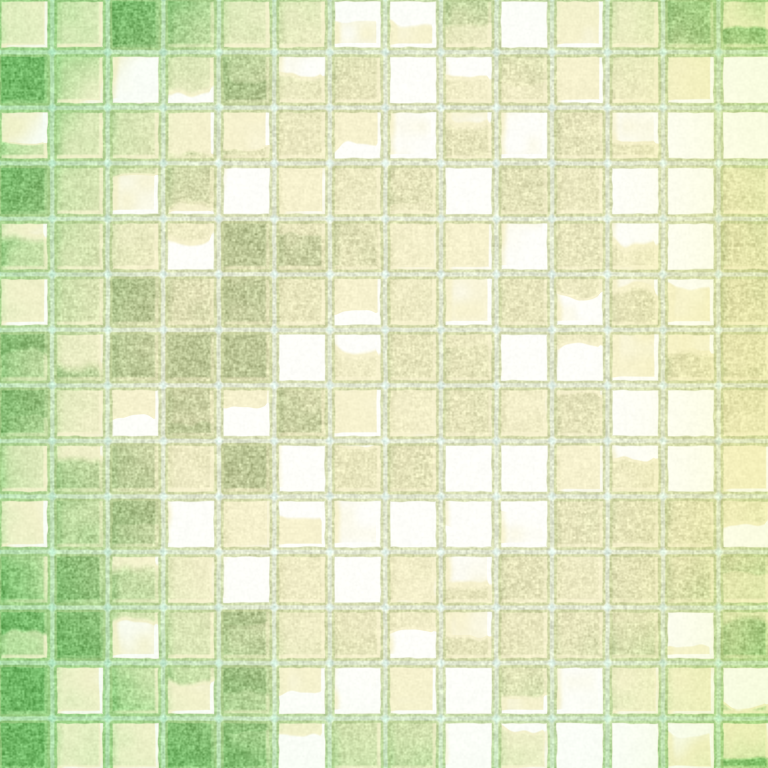
Give the GLSL for this texture, as a WebGL 2 fragment shader.

```glsl
#version 300 es
precision highp float;

uniform vec2 u_resolution;
out vec4 fragColor;

const float TILES = 13.83;
const vec2 GRID_SHIFT = vec2(0.06);
const float TILE_HALF = 0.462;
const float RIM_WIDTH = 0.05;

const vec3 GROUT = vec3(0.89, 0.91, 0.82);
const vec3 JOINT = vec3(0.89, 0.95, 0.91);
const vec3 RIM = vec3(0.80, 0.83, 0.63);
const vec3 SAGE = vec3(0.73, 0.77, 0.58);
const vec3 BEIGE = vec3(0.91, 0.90, 0.74);
const vec3 CREAM = vec3(0.97, 0.95, 0.81);
const vec3 WHITE = vec3(1.0, 1.0, 0.98);
const vec3 GREEN_TINT = vec3(0.60, 0.93, 0.68);
const vec3 YELLOW_TINT = vec3(0.99, 0.99, 0.88);

float hash(vec2 p, float seed) {
  vec3 h = fract(vec3(p.xyx + seed * 7.31) * 0.1031);
  h += dot(h, h.yzx + 33.33);
  return fract((h.x + h.y) * h.z);
}

float noise(vec2 p, float seed) {
  vec2 i = floor(p), f = fract(p);
  f = f * f * (3.0 - 2.0 * f);
  float low = mix(hash(i, seed), hash(i + vec2(1, 0), seed), f.x);
  float high = mix(hash(i + vec2(0, 1), seed), hash(i + vec2(1, 1), seed), f.x);
  return mix(low, high, f.y);
}

float roundedBox(vec2 p, float halfSize, float radius) {
  vec2 d = abs(p) - halfSize + radius;
  return length(max(d, 0.0)) + min(max(d.x, d.y), 0.0) - radius;
}

// Crossed threads, centred on zero
float weave(vec2 p) {
  return noise(p * vec2(210.0, 390.0), 1.0) + noise(p * vec2(390.0, 210.0), 2.0) - 1.0;
}

vec3 glaze(float level) {
  vec3 c = mix(SAGE, BEIGE, smoothstep(0.0, 0.36, level));
  c = mix(c, CREAM, smoothstep(0.34, 0.62, level));
  return mix(c, WHITE, smoothstep(0.70, 0.86, level));
}

// Brightness of a tile face, some split by a curved reflection
float faceLevel(vec2 q, vec2 id, float vignette) {
  float across = id.x / TILES;
  float level = 0.5 + 1.05 * (hash(id, 3.0) - 0.5) + mix(-0.1, 0.17, smoothstep(0.0, 0.75, across));
  level -= 0.3 * smoothstep(0.6, 1.0, vignette);
  float bend = (hash(id, 4.0) - 0.5) * 1.6;
  float ripple = 0.09 * (noise(vec2(q.x * 5.0, 0.0) + id * 9.0, 5.0) - 0.5);
  float horizon = (hash(id, 6.0) - 0.5) * 0.75 + bend * q.x * q.x + ripple;
  float side = hash(id, 7.0) < 0.5 ? 1.0 : -1.0;
  float split = step(0.62, hash(id, 8.0));
  float softness = mix(0.03, 0.14, hash(id, 9.0));
  float shadow = smoothstep(-softness, softness, (q.y - horizon) * side);
  level += split * (0.13 - 0.40 * shadow);
  float glow = smoothstep(0.22, 0.5, across) * (1.0 - vignette);
  return max(level, 0.32 * glow);
}

void main() {
  vec2 p = gl_FragCoord.xy / u_resolution;
  p.y = 1.0 - p.y;
  vec2 g = p * TILES + GRID_SHIFT;
  vec2 id = floor(g);
  vec2 q = fract(g) - 0.5;
  float aa = max(TILES / min(u_resolution.x, u_resolution.y), 0.018);

  // Green fade toward the border, strongest at left and in corners
  float reach = length((p - vec2(0.6, 0.47)) / vec2(0.65, 0.62));
  float vignette = smoothstep(0.56, 1.12, reach);

  // Slightly uneven tile outline
  vec2 wobble = vec2(noise(g * 5.0, 10.0), noise(g * 5.0, 11.0)) - 0.5;
  float d = roundedBox(q + wobble * 0.012, TILE_HALF, 0.06);
  float tile = 1.0 - smoothstep(-aa, aa, d);
  float inset = d + RIM_WIDTH + 0.022 * (noise(g * 7.0, 12.0) - 0.5);
  float face = 1.0 - smoothstep(-aa, aa, inset);

  // Face with shaded left side and lit right and lower edges
  float level = faceLevel(q, id, vignette);
  level -= 0.10 * smoothstep(-0.25, -0.42, q.x);
  level += 0.20 * smoothstep(0.32, 0.38, max(q.x, q.y));
  level += 0.10 * (noise(g * 3.0, 13.0) - 0.5);
  level = clamp(level, 0.0, 1.0);

  // Grout, rim and face layers
  float crossing = smoothstep(0.88, 0.97, abs(q.x) + abs(q.y));
  vec3 rim = mix(RIM, glaze(level), 0.2);
  vec3 color = mix(GROUT, JOINT, crossing);
  color = mix(color, rim, tile);
  color = mix(color, glaze(level), face);

  // Tints weigh most on dark glaze
  float lightness = mix(0.3, level, face);
  float tint = vignette * (1.0 - 0.92 * smoothstep(0.0, 0.75, lightness));
  color *= mix(vec3(1.0), GREEN_TINT, tint * mix(0.8, 1.0, tile));
  color *= mix(vec3(1.0), YELLOW_TINT, 0.8 * smoothstep(0.75, 1.0, p.x));

  // Fabric grain
  float grain = weave(p) + 0.9 * (noise(p * 400.0, 14.0) - 0.5);
  color += grain * mix(0.12, 0.015, smoothstep(0.0, 0.8, lightness));

  fragColor = vec4(clamp(color, 0.0, 1.0), 1.0);
}
```
